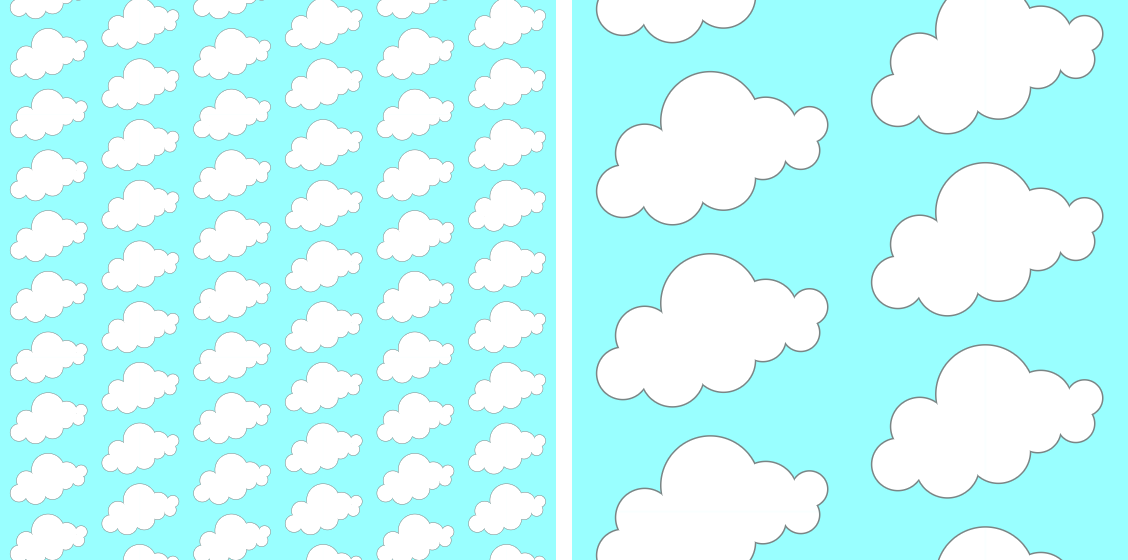
Left, the full canvas; right, a detail of the centre.
This pattern is drawn by a Shadertoy shader. Its source:

```glsl
// Lengths are fractions of the canvas height
const vec2 PERIOD = vec2(0.1637, 0.1084);    // column and row spacing
const vec2 ORIGIN = vec2(0.0859, 0.4861);    // crown centre of one cloud
const float CLOUD_MIDDLE = -0.016;           // cloud middle below its crown centre
const float PUFF_UNIT = 1.0 / 1152.0;        // scale of the puff list
const float OUTLINE_WIDTH = 0.0009;
const float SEAM_WIDTH = 0.0012;
const float SEAM_STRENGTH = 0.05;
const float SEAM_ROWS = 4.0;                 // rows between horizontal seams
const float SEAM_OFFSET = -0.124;
const vec3 SKY = vec3(0.60, 1.0, 1.0);
const vec3 CLOUD = vec3(1.0);
const vec3 OUTLINE = vec3(0.48, 0.52, 0.52);

// Puffs of one cloud: centre x, centre y, radius
const int PUFF_COUNT = 10;
const vec3 PUFFS[PUFF_COUNT] = vec3[](
    vec3(0, 0, 34), vec3(-45, -22, 20), vec3(-60, -48, 18),
    vec3(-26, -49, 22), vec3(9, -39, 22), vec3(36, -24, 16),
    vec3(62, -20, 13), vec3(68, -2.5, 12.5), vec3(38, -5.5, 22),
    vec3(-10, -26, 22));

// Signed distance to the union of all puffs
float cloudDistance(vec2 p) {
    float d = 1e3;
    for (int i = 0; i < PUFF_COUNT; i++) {
        vec3 puff = PUFFS[i] * PUFF_UNIT;
        d = min(d, length(p - puff.xy) - puff.z);
    }
    return d;
}

// Offset from the nearest multiple of a period
float repeatCentered(float x, float period) {
    return mod(x + 0.5 * period, period) - 0.5 * period;
}

// Share of a pixel that lies inside a signed distance
float coverage(float d, float pixel) {
    return clamp(0.5 - d / pixel, 0.0, 1.0);
}

// Coverage of a band, correct even when thinner than a pixel
float bandCoverage(float d, float width, float pixel) {
    return coverage(d - 0.5 * width, pixel) - coverage(d + 0.5 * width, pixel);
}

void mainImage(out vec4 fragColor, in vec2 fragCoord) {
    float pixel = 1.0 / iResolution.y;
    vec2 p = fragCoord * pixel - ORIGIN;

    // Every second column drops by half a row
    float column = floor(p.x / PERIOD.x + 0.5);
    float drop = 0.5 * PERIOD.y * mod(column, 2.0);
    vec2 local = vec2(
        p.x - column * PERIOD.x,
        repeatCentered(p.y + drop - CLOUD_MIDDLE, PERIOD.y) + CLOUD_MIDDLE);

    // Faint tile seams, visible only on the clouds
    float seamX = repeatCentered(p.x - PERIOD.x, 2.0 * PERIOD.x);
    float seamY = repeatCentered(p.y - SEAM_OFFSET, SEAM_ROWS * PERIOD.y);
    float seam = max(bandCoverage(seamX, SEAM_WIDTH, pixel),
                     bandCoverage(seamY, SEAM_WIDTH, pixel));
    vec3 cloudColor = mix(CLOUD, SKY, SEAM_STRENGTH * seam);

    // Sky, cloud body, thin outline
    float d = cloudDistance(local);
    vec3 color = mix(SKY, cloudColor, coverage(d, pixel));
    color = mix(color, OUTLINE, bandCoverage(d, OUTLINE_WIDTH, pixel));

    fragColor = vec4(color, 1.0);
}
```
